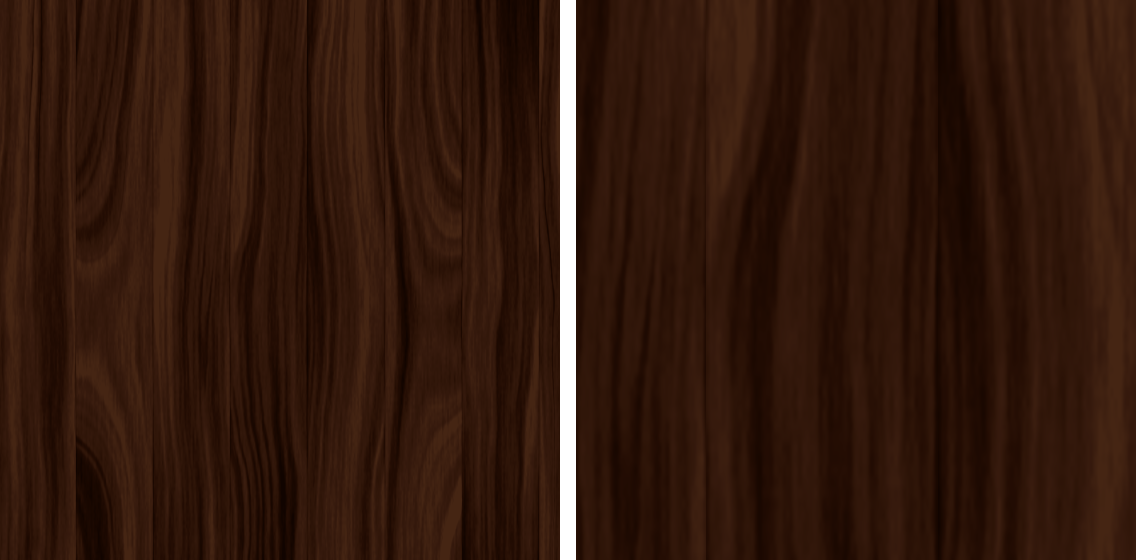
Left: the whole. Right: its middle third, enlarged.
Reproduce this texture procedurally as a Shadertoy shader.

```glsl
// Dark walnut veneer: narrow vertical boards with wavy grain and pale sapwood wedges.

const float BOARD_WIDTH = 0.138;
const float BOARD_OFFSET = 0.003;
const float WEDGE_CENTER = 0.45;
const float WEDGE_HEIGHT = 0.27;
const float WEDGE_BEND = 0.28;
const float PLAIN_BEND = 0.07;
const float GRAIN_GAIN = 2.45;
const float GRAIN_BIAS = 0.42;
const float VEIN_DEPTH = 1.25;
const float FIBRE_DEPTH = 0.75;
const float SEAM_DEPTH = 0.8;
const float SAPWOOD_TONE = 1.25;

// Tone of each board, left to right
const float BOARD_TONE[8] = float[8](0.25, 0.0, -0.05, 0.0, -0.15, 0.05, -0.75, 0.45);

const vec3 BLACK_VEIN = vec3(0.065, 0.015, 0.0);
const vec3 DARK_BROWN = vec3(0.10, 0.03, 0.002);
const vec3 DEEP_BROWN = vec3(0.14, 0.05, 0.012);
const vec3 MID_BROWN = vec3(0.18, 0.08, 0.03);
const vec3 WARM_BROWN = vec3(0.21, 0.10, 0.05);
const vec3 PALE_BROWN = vec3(0.27, 0.145, 0.075);

float hash(vec2 p) {
    vec3 q = fract(vec3(p.xyx) * 0.1031);
    q += dot(q, q.yzx + 33.33);
    return fract((q.x + q.y) * q.z);
}

// Value noise centred on zero
float noise(vec2 p) {
    vec2 i = floor(p);
    vec2 f = fract(p);
    f = f * f * (3.0 - 2.0 * f);
    float low = mix(hash(i), hash(i + vec2(1, 0)), f.x);
    float high = mix(hash(i + vec2(0, 1)), hash(i + vec2(1, 1)), f.x);
    return mix(low, high, f.y) - 0.5;
}

// Layers of long streaks, from broad bands to fine lines
float streaks(float across, float y, float seed) {
    float sum = 0.0;
    float frequency = 22.0;
    float weight = 1.0;
    for (int i = 0; i < 4; i++) {
        sum += weight * noise(vec2(across * frequency + seed, y * 1.6 + seed));
        frequency *= 2.15;
        weight *= 0.86;
        seed += 17.3;
    }
    return sum;
}

// Thin dark growth lines where the noise crosses zero
float veins(float across, float y, float seed) {
    float ridge = abs(noise(vec2(across * 58.0 + seed, y * 1.3)));
    float presence = smoothstep(-0.15, 0.3, noise(vec2(across * 17.0, y * 2.0 + seed)));
    return (1.0 - smoothstep(0.0, 0.13, ridge)) * presence;
}

vec3 woodColor(float tone) {
    vec3 color = mix(BLACK_VEIN, DARK_BROWN, smoothstep(-2.4, -1.44, tone));
    color = mix(color, DEEP_BROWN, clamp((tone + 1.44) / 0.80, 0.0, 1.0));
    color = mix(color, MID_BROWN, clamp((tone + 0.64) / 0.69, 0.0, 1.0));
    color = mix(color, WARM_BROWN, clamp((tone - 0.05) / 0.77, 0.0, 1.0));
    return mix(color, PALE_BROWN, clamp((tone - 0.82) / 1.0, 0.0, 1.0));
}

void mainImage(out vec4 fragColor, in vec2 fragCoord) {
    vec2 uv = fragCoord / iResolution.xy;

    // Board layout
    float position = (uv.x + BOARD_OFFSET) / BOARD_WIDTH;
    float board = floor(position);
    float local = position - board;
    float seed = board * 37.7 + 5.0;
    bool hasWedge = mod(board, 4.0) == 1.0;
    float side = mod(board, 8.0) < 4.0 ? 1.0 - local : local;

    // Bend the grain around the wedge and let it wander
    float rise = (uv.y - WEDGE_CENTER - 0.1 * (hash(vec2(seed, 2.0)) - 0.5)) / WEDGE_HEIGHT;
    float bend = (hasWedge ? WEDGE_BEND : PLAIN_BEND) * exp(-rise * rise);
    float bent = side - bend * (0.5 + 2.4 * side * side);
    float wander = 0.032 * noise(vec2(uv.x * 7.0 + seed, uv.y * 2.6))
                 + 0.009 * noise(vec2(uv.x * 18.0 + seed, uv.y * 8.0))
                 + 0.0025 * noise(vec2(uv.x * 40.0, uv.y * 24.0 + seed));
    float across = bent * BOARD_WIDTH + wander;

    // Grain tone
    float tone = GRAIN_BIAS + BOARD_TONE[int(clamp(board, 0.0, 7.0))];
    tone += GRAIN_GAIN * streaks(across, uv.y, seed);
    tone -= VEIN_DEPTH * veins(across, uv.y, seed);

    // Pale sapwood keeps only a trace of the grain
    float sapwood = hasWedge ? 1.0 - smoothstep(-0.02, 0.02, bent) : 0.0;
    tone = mix(tone, SAPWOOD_TONE + 0.2 * tone, 0.85 * sapwood);

    // Short fibres and pores
    tone += FIBRE_DEPTH * noise(vec2(uv.x * 330.0, uv.y * 28.0));
    tone += 0.5 * FIBRE_DEPTH * noise(uv * vec2(420.0, 150.0));

    // Seams between boards
    float seam = min(local, 1.0 - local) * BOARD_WIDTH;
    tone -= SEAM_DEPTH * (1.0 - smoothstep(0.0, 0.003, seam));

    fragColor = vec4(woodColor(tone), 1.0);
}
```
